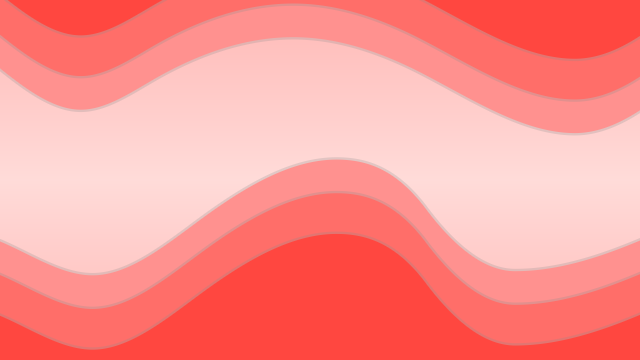
A WebGL 2 fragment shader for this background:

```glsl
#version 300 es
precision highp float;
// Two stacks of flat coral waves enclose a pale band with a soft vertical glow.
// Each wave is a cubic Hermite spline; its layers are vertical shifts of that
// spline, each rimmed by a thin translucent grey line.

#define ASPECT (16.0 / 9.0)
#define RIM_WIDTH 0.0066
#define RIM_ALPHA 0.25
#define GLOW_HEIGHT 0.5
#define MIDDLE_SHIFT 0.0935
#define INNER_SHIFT 0.2065

uniform vec2 u_resolution;
out vec4 fragColor;

const int KNOTS = 7;
const vec3 PALE_CENTER = vec3(1.0, 0.86, 0.85);
const vec3 PALE_EDGE = vec3(1.0, 0.72, 0.71);
const vec3 RIM_GREY = vec3(0.55);

// Knots hold x, height and slope, in units of the canvas height.
const vec3 UPPER_WAVE[KNOTS] = vec3[KNOTS](
    vec3(0.0, 0.806, -0.8), vec3(0.2245, 0.692, 0.0),
    vec3(0.456, 0.792, 0.54), vec3(0.815, 0.8935, 0.0),
    vec3(1.174, 0.792, -0.52), vec3(1.597, 0.627, 0.0),
    vec3(1.778, 0.69, 0.65));
const vec3 LOWER_WAVE[KNOTS] = vec3[KNOTS](
    vec3(0.0, 0.333, -0.42), vec3(0.257, 0.2385, 0.0),
    vec3(0.593, 0.42, 0.7), vec3(0.935, 0.56, 0.0),
    vec3(1.185, 0.4225, -1.33), vec3(1.431, 0.25, 0.0),
    vec3(1.778, 0.3355, 0.42));

// Height and slope of the spline at x.
vec2 waveAt(vec3 knots[KNOTS], float x) {
    vec3 a = knots[0], b = knots[1];
    for (int i = 1; i < KNOTS - 1; i++) {
        if (x > knots[i].x) {
            a = knots[i];
            b = knots[i + 1];
        }
    }
    float span = b.x - a.x;
    float t = (x - a.x) / span;
    float rise = b.y - a.y;
    float startBend = a.z * span - rise;
    float endBend = rise - b.z * span;
    float bend = mix(startBend, endBend, t);
    float height = mix(a.y, b.y, t) + t * (1.0 - t) * bend;
    float slope = (rise + (1.0 - 2.0 * t) * bend
                  + t * (1.0 - t) * (endBend - startBend)) / span;
    return vec2(height, slope);
}

// Smooth coverage of the region where the distance is negative.
float coverage(float dist, float pixel) {
    return clamp(0.5 - dist / pixel, 0.0, 1.0);
}

// Rim around the boundary, then the flat fill inside it.
vec3 addLayer(vec3 base, vec3 fill, float dist, float pixel) {
    float halfRim = 0.5 * RIM_WIDTH;
    vec3 rim = mix(base, RIM_GREY, RIM_ALPHA);
    vec3 color = mix(base, rim, coverage(dist - halfRim, pixel));
    return mix(color, fill, coverage(dist + halfRim, pixel));
}

void main() {
    vec2 p = gl_FragCoord.xy / u_resolution * vec2(ASPECT, 1.0);
    float pixel = 1.0 / u_resolution.y;

    // Pale background, brightest along the glow line
    float fade = abs(p.y - GLOW_HEIGHT) / 0.5;
    vec3 color = mix(PALE_CENTER, PALE_EDGE, fade);

    // Nearest wave: vertical gap to its outline and steepness correction
    vec2 upper = waveAt(UPPER_WAVE, p.x);
    vec2 lower = waveAt(LOWER_WAVE, p.x);
    float upperGap = upper.x - p.y;
    float lowerGap = p.y - lower.x;
    bool nearUpper = upperGap < lowerGap;
    float gap = nearUpper ? upperGap : lowerGap;
    float slope = nearUpper ? upper.y : lower.y;
    float steepness = inversesqrt(1.0 + slope * slope);

    // Layers from the outer light one to the inner deep one
    vec3 fills[3] = vec3[3](
        vec3(1.0, 0.57, 0.56), vec3(1.0, 0.43, 0.41), vec3(1.0, 0.28, 0.25));
    float shifts[3] = float[3](0.0, MIDDLE_SHIFT, INNER_SHIFT);
    for (int i = 0; i < 3; i++) {
        color = addLayer(color, fills[i], (gap + shifts[i]) * steepness, pixel);
    }
    fragColor = vec4(color, 1.0);
}
```
